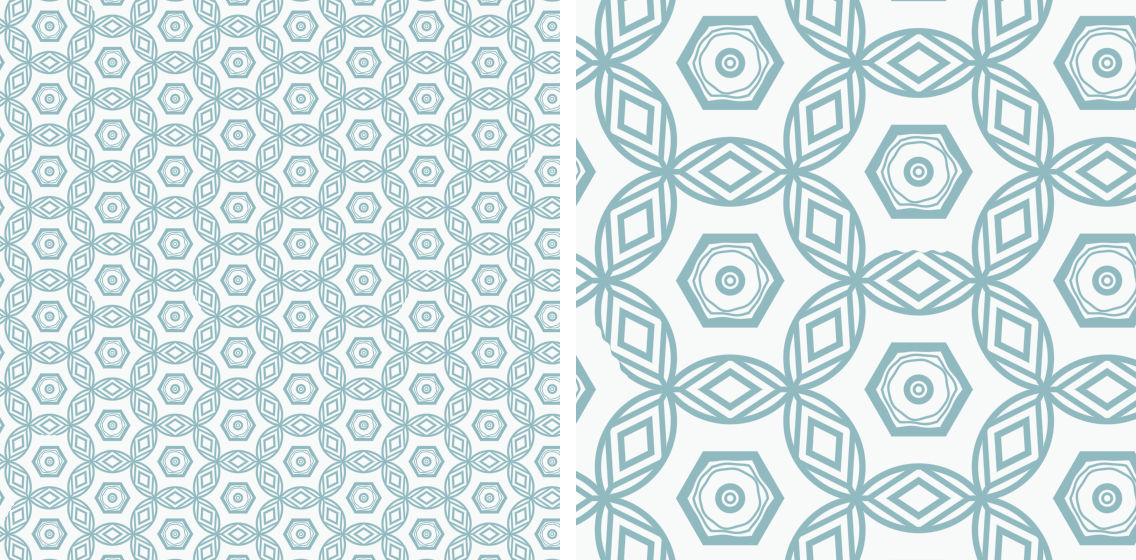
Left: the whole. Right: its middle third, enlarged.
A Shadertoy shader for this pattern:

```glsl
// Layout, in units of the canvas height
const float PERIOD = 0.12956;
const vec2 ANCHOR = vec2(0.0885, 0.9531);

// Shape sizes, in units of one period
const float LENS_HALF_LENGTH = 0.2887;
const float LENS_HALF_HEIGHT = 0.146;
const float ARC_WIDTH = 0.029;
const vec2 DIAMOND_SIZE = vec2(0.122, 0.081);
const float CHEVRON_SCALE = 1.88;
const float DIAMOND_WIDTH = 0.030;
const float CHEVRON_WIDTH = 0.026;
const float HEX_OUTER = 0.216;
const float HEX_INNER = 0.172;
const float INNER_HEX = 0.157;
const float INNER_CIRCLE = 0.137;
const float FINE_WIDTH = 0.011;
const float EYE_RADIUS = 0.054;
const float EYE_WIDTH = 0.030;
const float PUPIL_RADIUS = 0.021;
const float PUPIL_WIDTH = 0.013;

// Hand-cut irregularity and worn arcs
const float WOBBLE = 0.0025;
const float WORN_SHARE = 0.018;
const float WORN_HEIGHT = 0.134;
const float WORN_RIPPLE = 0.006;
const float SOFTNESS = 0.8;

const vec3 PAPER = vec3(0.973, 0.978, 0.978);
const vec3 INK = vec3(0.565, 0.727, 0.752);
const float SECTOR = 1.0471976;
const vec2 LATTICE = vec2(1.7320508, 1.0);

float hash(vec3 p) {
    p = fract(p * vec3(0.1031, 0.1130, 0.1373));
    p += dot(p, p.yzx + 33.33);
    return fract((p.x + p.y) * p.z);
}

vec2 nearestCenter(vec2 p) {
    vec2 a = round(p / LATTICE) * LATTICE;
    vec2 b = (floor(p / LATTICE) + 0.5) * LATTICE;
    return distance(p, a) < distance(p, b) ? a : b;
}

float stroke(float d, float width) {
    return abs(d) - 0.5 * width;
}

// Signed distance to a lens with its tips on the x axis
float lens(vec2 p) {
    float l = LENS_HALF_LENGTH, h = LENS_HALF_HEIGHT;
    float radius = (l * l + h * h) / (2.0 * h);
    return length(vec2(p.x, abs(p.y) + radius - h)) - radius;
}

float rhombus(vec2 p, vec2 size) {
    return dot(abs(p) - vec2(size.x, 0.0), normalize(size.yx));
}

float lensInk(vec2 p) {
    float outline = lens(p);
    float diamond = stroke(rhombus(p, DIAMOND_SIZE), DIAMOND_WIDTH);
    vec2 chevronSize = DIAMOND_SIZE * CHEVRON_SCALE;
    float chevron = stroke(rhombus(p, chevronSize), CHEVRON_WIDTH);
    float tip = max(abs(p.y) - 0.5 * CHEVRON_WIDTH, chevronSize.x - abs(p.x));
    float filling = max(min(min(diamond, chevron), tip), outline);
    return min(stroke(outline, ARC_WIDTH), filling);
}

float medallionInk(vec2 p, float hexRadius) {
    float r = length(p);
    float angle = atan(p.y, p.x);
    float wave = WOBBLE * (sin(angle * 5.0 + 1.0) + sin(angle * 8.0));
    float band = max(hexRadius - HEX_OUTER, HEX_INNER + wave - hexRadius);
    float softHex = stroke(mix(hexRadius, r, 0.4) - INNER_HEX - wave, FINE_WIDTH);
    float circle = stroke(r - INNER_CIRCLE + wave, FINE_WIDTH);
    float eye = stroke(r - EYE_RADIUS, EYE_WIDTH);
    float pupil = stroke(r - PUPIL_RADIUS, PUPIL_WIDTH);
    return min(min(band, min(softHex, circle)), min(eye, pupil));
}

void mainImage(out vec4 fragColor, in vec2 fragCoord) {
    vec2 p = (fragCoord / iResolution.y - ANCHOR) / PERIOD;
    float edge = SOFTNESS / (iResolution.y * PERIOD);

    // Hexagonal cell and its six sectors
    vec2 center = nearestCenter(p);
    vec2 local = p - center;
    float side = floor(atan(local.y, local.x) / SECTOR);
    float turn = (side + 0.5) * SECTOR;
    vec2 normal = vec2(cos(turn), sin(turn));
    float across = dot(local, normal);
    float along = dot(local, vec2(-normal.y, normal.x));

    // Half a lens on each cell side
    float lattice = lensInk(vec2(along, across - 0.5));

    // A few arcs are cut flat with a rippled edge
    vec2 id = round(center * 2.0 / LATTICE);
    if (hash(vec3(id, side) + 40.0) < WORN_SHARE) {
        float cut = 0.5 - WORN_HEIGHT + WORN_RIPPLE * sin(along * 75.0);
        lattice = max(lattice, cut - across);
    }

    float ink = min(lattice, medallionInk(local, across));
    fragColor = vec4(mix(INK, PAPER, smoothstep(-edge, edge, ink)), 1.0);
}
```
